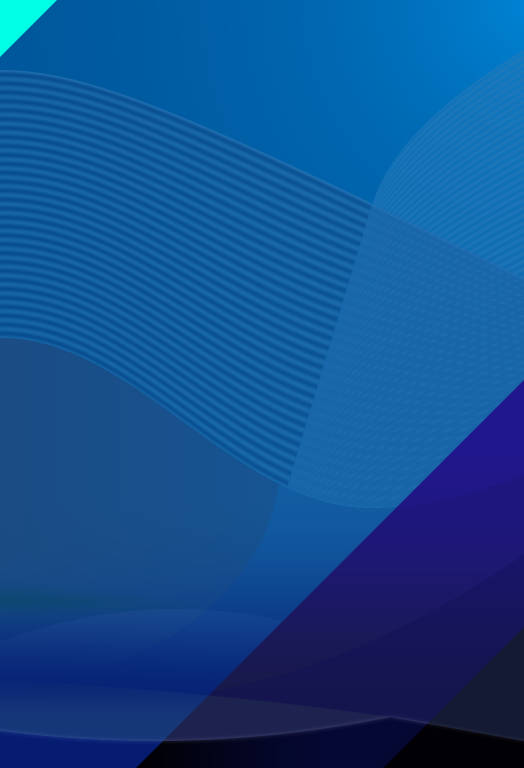
Write a Shadertoy shader that draws this background.

```glsl
const vec3 SKY_DEEP = vec3(0.0, 0.31, 0.57);
const vec3 SKY_BRIGHT = vec3(0.0, 0.52, 0.84);
const vec3 VEIL = vec3(0.14, 0.47, 0.72);
const vec3 GROOVE = vec3(0.01, 0.28, 0.54);
const vec3 LAGOON = vec3(0.07, 0.36, 0.63);
const vec3 SLATE = vec3(0.11, 0.29, 0.50);
const vec3 NAVY = vec3(0.02, 0.11, 0.44);
const vec3 GREEN = vec3(0.04, 0.29, 0.42);
const vec3 RIBBON = vec3(0.10, 0.24, 0.48);
const vec3 VIOLET = vec3(0.13, 0.09, 0.55);
const vec3 NIGHT = vec3(0.09, 0.10, 0.26);
const vec3 ABYSS = vec3(0.02, 0.03, 0.20);
const vec3 COAL = vec3(0.08, 0.10, 0.20);
const vec3 CYAN = vec3(0.0, 1.0, 0.90);

const float WAVE_LINES = 30.0;
const float FAN_LINES = 85.0;
const float FAN_START = 0.484;
const float FAN_SKEW = 0.301;
const float CORNER = 0.0742;
const float WEDGE_OUTER = 0.177;
const float WEDGE_INNER = 0.4987;
const float TROUGH_X = 0.482;
const float TAU = 6.28319;

// Smooth coverage of the region where d is positive
float fill(float d) {
    return clamp(0.5 + d / max(fwidth(d), 1e-5), 0.0, 1.0);
}

// Soft repeating line, faded when too fine for the canvas
float stripes(float phase) {
    float fade = 1.0 - smoothstep(0.3, 0.8, fwidth(phase));
    return 0.5 + 0.5 * cos(TAU * phase) * fade;
}

float glowLine(float d, float width) {
    return exp(-d * d / (width * width));
}

float waveTop(float x) {
    return 0.909 - 0.51 * (sqrt(x * x + 0.03) - 0.173);
}

float waveBottom(float x) {
    float dx = x - TROUGH_X;
    return 0.449 - 0.111 * cos(dx * (dx < 0.0 ? 6.52 : 4.6));
}

void mainImage(out vec4 fragColor, in vec2 fragCoord) {
    vec2 p = fragCoord / iResolution.y;

    // Sky lit from the upper right
    float light = exp(-2.8 * distance(p, vec2(0.70, 1.0)));
    vec3 col = mix(SKY_DEEP, SKY_BRIGHT, light);

    // Striped wave crossed by a skewed fan of lines
    float top = waveTop(p.x);
    float bottom = waveBottom(p.x);
    float s = p.x + FAN_SKEW * (0.732 - p.y);
    float fanTop = 0.732 + 0.5485 * sqrt(max(s - FAN_START, 0.0));
    float aboveBottom = fill(p.y - bottom);
    float wave = fill(top - p.y) * aboveBottom;
    float fan = fill(s - FAN_START) * fill(fanTop - p.y) * aboveBottom;
    float waveLine = stripes((top - p.y) / (top - bottom) * WAVE_LINES);
    float fanLine = stripes((fanTop - p.y) * FAN_LINES);

    vec3 waveCol = mix(GROOVE, VEIL, 0.12 + 0.48 * waveLine + 0.25 * p.x);
    vec3 fanCol = mix(col, VEIL, 0.42 + 0.38 * fanLine);
    float weave = waveLine * fanLine;
    vec3 crossCol = mix(LAGOON, VEIL, 0.32 + 0.25 * weave + 0.25 * (p.y - 0.5));
    col = mix(col, waveCol, wave * (1.0 - fan));
    col = mix(col, fanCol, fan * (1.0 - wave));
    col = mix(col, crossCol, fan * wave);
    col += 0.03 * wave * glowLine(p.y - top, 0.004);

    // Water under the wave, with a rounded slate sheet on the left
    vec3 water = mix(NAVY, LAGOON, smoothstep(0.03, 0.36, p.y));
    float sheet = fill(1.0 - length((p - vec2(0.0, 0.401)) / vec2(0.365, 0.289)));
    float sheetFade = smoothstep(0.10, 0.30, p.y) * (1.0 - 1.5 * p.x);
    water = mix(water, SLATE, sheet * sheetFade * 0.9);
    water = mix(water, NAVY, 0.3 * smoothstep(0.24, 0.12, p.y) * smoothstep(0.35, 0.0, p.x));

    // Green streak and the faint mound beneath it
    float streak = p.y - (0.219 - 0.03 * p.x);
    float taper = smoothstep(0.34, 0.0, p.x);
    water = mix(water, GREEN, 0.65 * taper * glowLine(streak, 0.004 + 0.012 * taper));
    float mound = 0.207 - 0.8 * (p.x - 0.23) * (p.x - 0.23);
    water += 0.025 * fill(mound - p.y) * smoothstep(0.10, 0.21, p.y);
    col = mix(water, col, aboveBottom);

    // Low ribbon along the base
    float ribbonTop = 0.1146 - 0.05 * p.x - 0.088 * p.x * p.x;
    float hollow = p.x - 0.20;
    float ribbonLow = min(0.035 + 0.33 * hollow * hollow, 0.0664 - 0.18 * (p.x - 0.508));
    float aboveFloor = fill(p.y - ribbonLow);
    float ribbon = aboveFloor * fill(ribbonTop - p.y);
    float rim = glowLine(p.y - ribbonLow, 0.003);
    col = mix(col, mix(NAVY, RIBBON, 0.8), ribbon * smoothstep(0.13, 0.06, p.y));
    col = mix(col, NAVY, 1.0 - aboveFloor);
    col += 0.05 * rim;

    // Violet wedge with overlapping swells
    vec3 dusk = mix(NIGHT, VIOLET, smoothstep(0.02, 0.43, p.y));
    float h = p.x - 0.286;
    float swell = 0.1016 + 0.2 * h + 0.62 * h * h;
    dusk *= 1.0 - 0.12 * fill(bottom - p.y) * smoothstep(0.25, 0.45, p.y);
    float underSwell = fill(swell - p.y);
    dusk = mix(dusk, ABYSS + vec3(0.04, 0.03, 0.14), 0.4 * underSwell);
    dusk = mix(dusk, vec3(0.13, 0.16, 0.31), 0.7 * ribbon);
    dusk = mix(ABYSS * smoothstep(0.12, 0.45, p.x), dusk, aboveFloor);
    dusk += 0.06 * rim;
    float diagonal = p.x - p.y;
    col = mix(col, dusk, fill(diagonal - WEDGE_OUTER));

    // Black corner wedge and cyan corner
    vec3 corner = mix(vec3(0.0, 0.0, 0.02), COAL, aboveFloor) + 0.04 * rim;
    col = mix(col, corner, fill(diagonal - WEDGE_INNER));
    col = mix(col, CYAN, fill(CORNER - 1.0 - p.x + p.y));

    fragColor = vec4(clamp(col, 0.0, 1.0), 1.0);
}
```
